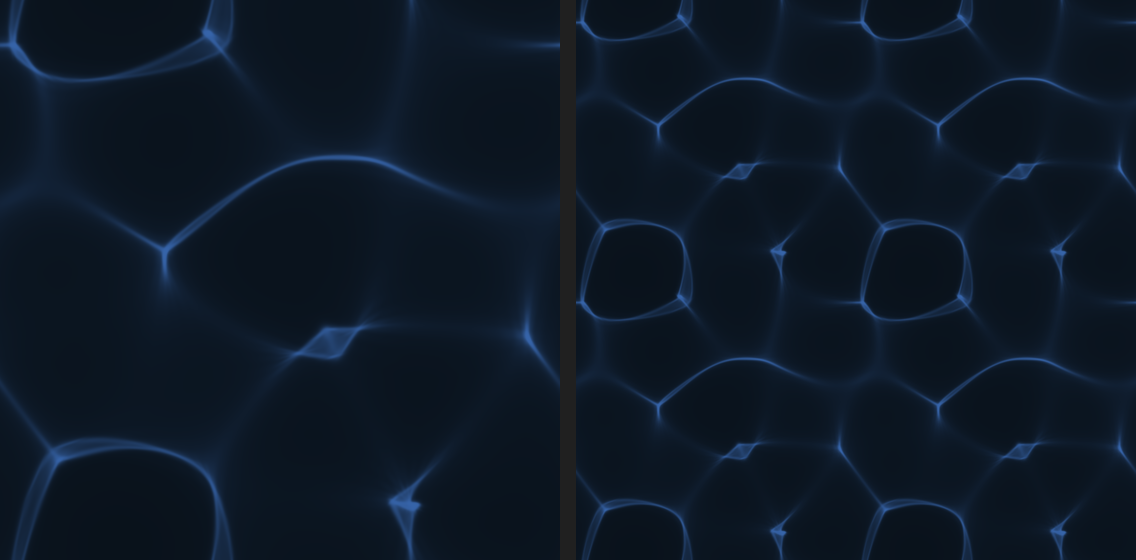
Left: one tile. Right: repeated 2 by 2.
This texture is drawn by a Shadertoy shader. Its source:

```glsl
// Water caustics: a sheet of light bent by a few random waves folds into
// a web of soft lines and bright lenses. Each sample of the sheet lands as
// a Gaussian stretched by the local bending; whole-number waves make it tile.

#define WAVES 9          // plane waves in the water surface
#define GRID 40.0        // light samples per canvas side
#define REACH 6          // samples searched each way
#define BEND 0.45        // strength of focusing per wave
#define MIN_FREQ 2.4     // lowest wave count per canvas
#define MAX_FREQ 4.1     // highest wave count per canvas
#define SPREAD 0.6       // sample radius, in grid cells
#define BLUR 0.0018      // softness of the fold edges, in canvas units
#define EXPOSURE 9.0     // light level at which the glow saturates
#define SEED 3.0
#define DEEP_COLOR vec3(0.034, 0.066, 0.098)
#define GLOW_COLOR vec3(0.178, 0.325, 0.565)

const float TAU = 6.2831853;

float hash(float n) {
    return fract(sin(n * 12.9898 + SEED * 78.233) * 43758.5453);
}

// Light arriving at a point of the unit canvas; its mean is 1
float caustics(vec2 uv) {
    // Waves fanned over a half circle, rounded to whole repeats
    vec2 freq[WAVES];
    float phase[WAVES];
    for (int i = 0; i < WAVES; i++) {
        float n = float(i) + 1.0;
        float angle = 0.5 * TAU * (n + 0.6 * hash(n)) / float(WAVES);
        float radius = mix(MIN_FREQ, MAX_FREQ, hash(n + 20.0));
        freq[i] = floor(radius * vec2(cos(angle), sin(angle)) + 0.5);
        phase[i] = TAU * hash(n + 40.0);
    }

    vec2 target = uv * GRID;
    vec2 base = floor(target) + 0.5;
    float softness = BLUR * GRID;
    float light = 0.0;

    for (int y = -REACH; y <= REACH; y++) {
        for (int x = -REACH; x <= REACH; x++) {
            vec2 source = base + vec2(x, y);

            // Refracted landing point and its derivative
            vec2 landing = source;
            mat2 stretch = mat2(1.0);
            for (int i = 0; i < WAVES; i++) {
                float len = length(freq[i]);
                vec2 dir = freq[i] / len;
                float a = TAU * dot(freq[i], source / GRID) + phase[i];
                landing -= dir * (sin(a) * BEND * GRID / (TAU * len));
                stretch -= outerProduct(dir, dir) * (BEND * cos(a));
            }

            // Stretched Gaussian footprint, never thinner than the blur
            mat2 shape = stretch * stretch * (SPREAD * SPREAD)
                       + mat2(softness * softness);
            vec2 offset = target - landing;
            float falloff = dot(offset, inverse(shape) * offset);
            light += exp(-0.5 * falloff) / (TAU * sqrt(determinant(shape)));
        }
    }
    return light;
}

void mainImage(out vec4 fragColor, in vec2 fragCoord) {
    vec2 uv = fragCoord / iResolution.xy;
    float glow = 1.0 - exp(-caustics(uv) / EXPOSURE);
    fragColor = vec4(DEEP_COLOR + GLOW_COLOR * glow, 1.0);
}
```
